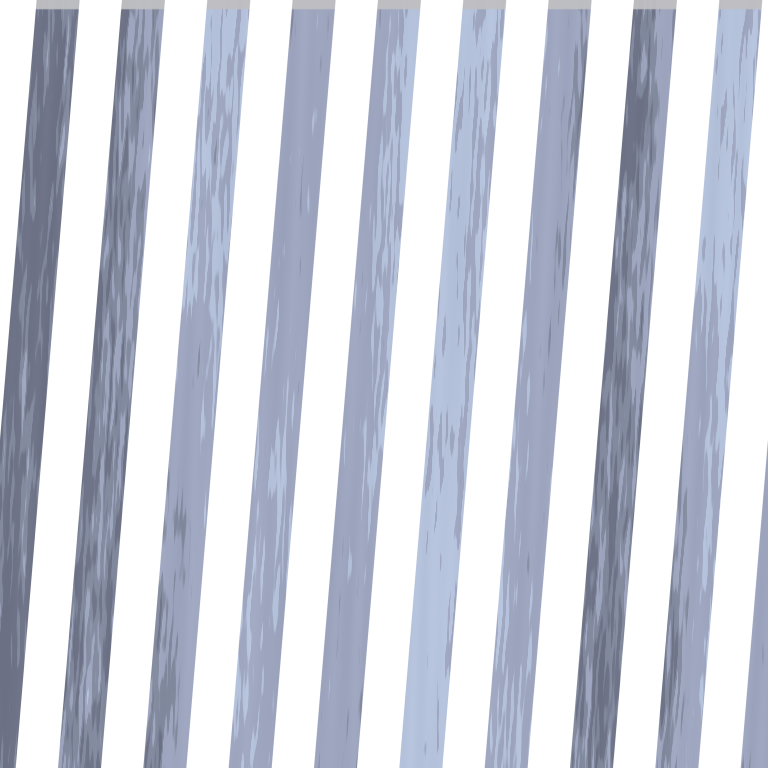
Reproduce this pattern procedurally as a Shadertoy shader.

```glsl
// Nine slanted stripes of weathered blue-grey wood grain on white, with a pale cap along the top.
#define STRIPES 9.0
#define FILL 0.504        // stripe width as a share of the period
#define SLANT 0.0833      // sideways drift over the full height
#define OFFSET 0.0755     // left edge of stripe 0 at the bottom
#define FEATHER 0.0018
#define CAP_HEIGHT 0.012
#define GRAIN 0.95
#define DARK vec3(0.43, 0.45, 0.53)
#define SLATE vec3(0.51, 0.54, 0.62)
#define MID vec3(0.62, 0.65, 0.75)
#define LIGHT vec3(0.71, 0.76, 0.86)
#define CAP vec3(0.75, 0.75, 0.76)

// Tone at the corners of each stripe: top left, top right, bottom left, bottom right
const vec4 TONES[10] = vec4[10](
    vec4(0.12, 0.18, 0.05, 0.16), vec4(0.30, 0.48, 0.28, 0.24),
    vec4(0.90, 0.78, 0.36, 0.55), vec4(0.60, 0.58, 0.72, 0.70),
    vec4(0.56, 0.95, 0.58, 0.58), vec4(0.95, 0.72, 1.05, 0.95),
    vec4(0.64, 0.42, 0.70, 0.66), vec4(0.12, 0.55, 0.32, 0.24),
    vec4(0.98, 0.86, 0.28, 0.74), vec4(0.80, 0.80, 0.55, 0.70));

vec2 gradientAt(vec2 cell) {
    vec3 h = fract(cell.xyx * vec3(0.1031, 0.1030, 0.0973));
    h += dot(h, h.yzx + 33.33);
    float angle = 6.2832 * fract((h.x + h.y) * h.z);
    return vec2(cos(angle), sin(angle));
}

float gradientNoise(vec2 p) {
    vec2 i = floor(p), f = p - i;
    vec2 w = f * f * f * (f * (f * 6.0 - 15.0) + 10.0);
    vec2 e = vec2(1.0, 0.0);
    float low = mix(dot(gradientAt(i), f), dot(gradientAt(i + e), f - e), w.x);
    float high = mix(dot(gradientAt(i + e.yx), f - e.yx),
                     dot(gradientAt(i + 1.0), f - 1.0), w.x);
    return mix(low, high, w.y);
}

// Long thin fibres: three octaves stretched along the stripe
float fibres(vec2 p) {
    return 0.50 * gradientNoise(p * vec2(230.0, 17.0))
         + 0.45 * gradientNoise(p * vec2(120.0, 7.0) + 31.7)
         + 0.30 * gradientNoise(p * vec2(45.0, 3.0) + 71.3);
}

vec3 woodColour(float tone) {
    vec3 colour = mix(DARK, SLATE, smoothstep(0.15, 0.27, tone));
    colour = mix(colour, MID, smoothstep(0.39, 0.48, tone));
    return mix(colour, LIGHT, smoothstep(0.72, 0.79, tone));
}

void mainImage(out vec4 fragColor, in vec2 fragCoord) {
    vec2 uv = fragCoord / iResolution.xy;
    float pixel = 1.0 / min(iResolution.x, iResolution.y);

    // Stripe index and position across it
    float phase = (uv.x - OFFSET - SLANT * uv.y) * STRIPES;
    float index = floor(phase + 0.5 * (1.0 - FILL));
    float across = (phase - index) / FILL;
    float edge = (abs(across - 0.5) - 0.5) * FILL / STRIPES;
    float feather = max(FEATHER, pixel) * 0.5;
    float stripe = 1.0 - smoothstep(-feather, feather, edge);

    // Wear: a slow blend of corner tones broken up by fibres
    vec4 corners = TONES[clamp(int(index) + 1, 0, 9)];
    vec2 ends = mix(corners.xz, corners.yw, smoothstep(0.0, 1.0, across));
    float tone = mix(ends.y, ends.x, smoothstep(0.0, 1.0, uv.y));
    vec2 grainPos = vec2(uv.x - 0.6 * SLANT * uv.y, uv.y);
    float roughness = mix(0.45, 1.0, smoothstep(0.0, 0.3, abs(tone - 0.6)));
    tone += GRAIN * roughness * fibres(grainPos);
    vec3 wood = woodColour(tone);
    wood += 0.03 * gradientNoise(grainPos * vec2(70.0, 2.0) + 13.1);

    // Pale cap over the stripe ends
    float cap = smoothstep(-pixel, pixel, uv.y - 1.0 + CAP_HEIGHT);
    wood = mix(wood, CAP, 0.95 * cap);

    fragColor = vec4(mix(vec3(1.0), wood, stripe), 1.0);
}
```
